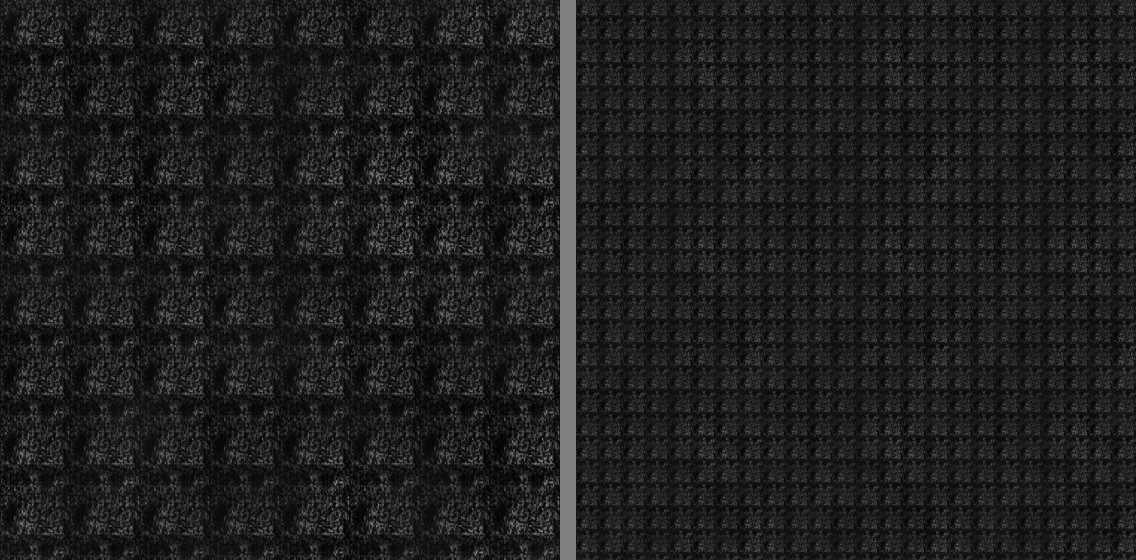
Left: one tile. Right: repeated 3 by 3.
Reproduce this texture procedurally as a WebGL 1 fragment shader.

```glsl
precision highp float;
// Charred, cracked bark in an 8 by 8 grid of fibrous black panels with uneven fading.
uniform vec2 u_resolution;

float hash(vec2 p) {
  vec3 q = fract(p.xyx * 0.1031);
  q += dot(q, q.yzx + 33.33);
  return fract((q.x + q.y) * q.z);
}

// Value noise with n lattice steps per unit, wrapping at every unit
float noise(vec2 uv, vec2 n, float seed) {
  vec2 p = uv * n, i = floor(p), f = p - i;
  f = f * f * (3.0 - 2.0 * f);
  vec2 a = mod(i, n) + seed, b = mod(i + 1.0, n) + seed;
  return mix(mix(hash(a), hash(vec2(b.x, a.y)), f.x),
             mix(hash(vec2(a.x, b.y)), hash(b), f.x), f.y);
}

// Soft rounded patch that wraps around the panel
float patchMask(vec2 uv, vec2 center, vec2 radius) {
  vec2 d = abs(fract(uv - center + 0.5) - 0.5) / radius;
  return 1.0 - smoothstep(0.55, 1.3, length(d));
}

// Dark line around a zero distance
float crack(float d, float width) {
  return 1.0 - smoothstep(width * 0.3, width, abs(d));
}

void main() {
  vec2 p = gl_FragCoord.xy / u_resolution;
  vec2 uv = fract(p * 8.0);
  uv.y = 1.0 - uv.y;

  // Ragged outlines
  vec2 warp = vec2(noise(uv, vec2(9.0), 11.0), noise(uv, vec2(9.0), 37.0)) - 0.5;
  warp += 0.6 * (vec2(noise(uv, vec2(23.0), 53.0), noise(uv, vec2(23.0), 71.0)) - 0.5);
  vec2 w = uv + 0.12 * warp;

  // Mottled char
  float mottle = 0.5 * noise(uv, vec2(5.0), 91.0) + 0.3 * noise(uv, vec2(11.0, 9.0), 113.0)
               + 0.2 * noise(uv, vec2(21.0), 131.0);
  float tone = 0.118 + 0.16 * (mottle - 0.5);

  // Pale ash patches
  float ridged = patchMask(w, vec2(0.74, 0.45), vec2(0.2, 0.3));
  tone += 0.09 * ridged;
  tone += 0.14 * patchMask(w, vec2(0.38, 0.58), vec2(0.15, 0.1));
  tone += 0.05 * patchMask(w, vec2(0.36, 0.38), vec2(0.13, 0.16));
  tone += 0.15 * patchMask(w, vec2(0.47, 0.86), vec2(0.05, 0.1));
  tone += 0.08 * patchMask(w, vec2(0.89, 0.92), vec2(0.08, 0.06));
  tone += 0.06 * patchMask(w, vec2(0.03, 0.57), vec2(0.06, 0.1));

  // Burnt hollows and the dark lower band
  tone *= 1.0 - 0.72 * patchMask(w, vec2(0.14, 0.32), vec2(0.13, 0.19));
  tone *= 1.0 - 0.6 * patchMask(w, vec2(0.23, 0.84), vec2(0.23, 0.11));
  tone *= 1.0 - 0.45 * patchMask(w, vec2(0.68, 0.83), vec2(0.16, 0.12));

  // Curved cross splits in the ridged bark
  float rows = w.y * 13.0 + 1.2 * noise(uv, vec2(6.0, 5.0), 151.0) + 2.5 * abs(w.x - 0.74);
  float broken = smoothstep(0.3, 0.55, noise(uv, vec2(10.0, 14.0), 173.0));
  tone *= 1.0 - 0.75 * ridged * broken * crack(fract(rows) - 0.5, 0.3);

  // Long cracks and panel joints
  float vein = noise(uv, vec2(13.0, 5.0), 191.0) - 0.5;
  tone *= 1.0 - 0.5 * crack(vein, 0.07);
  tone *= 1.0 - 0.65 * crack(w.x - 0.94, 0.025);
  tone *= 1.0 - 0.5 * crack(w.y - 0.72, 0.03);
  tone *= 1.0 - 0.3 * crack(fract(uv.x + 0.5) - 0.5, 0.02);

  // Upright fibres, fine grain and pale flecks
  float fibre = noise(uv, vec2(40.0, 9.0), 211.0);
  float grain = noise(uv, vec2(47.0, 37.0), 233.0);
  tone *= (0.5 + fibre) * (0.25 + 1.5 * smoothstep(0.12, 0.88, grain));
  tone += 0.13 * smoothstep(0.74, 0.95, noise(uv, vec2(43.0), 257.0)) * smoothstep(0.03, 0.16, tone);

  // Uneven fading from panel to panel
  float fade = noise(p, vec2(8.0), 281.0);
  tone = mix(tone, 0.115, 0.4 * fade);
  tone *= 0.84 + 0.36 * noise(p, vec2(8.0), 307.0);

  gl_FragColor = vec4(vec3(clamp(tone, 0.015, 0.5)), 1.0);
}
```
